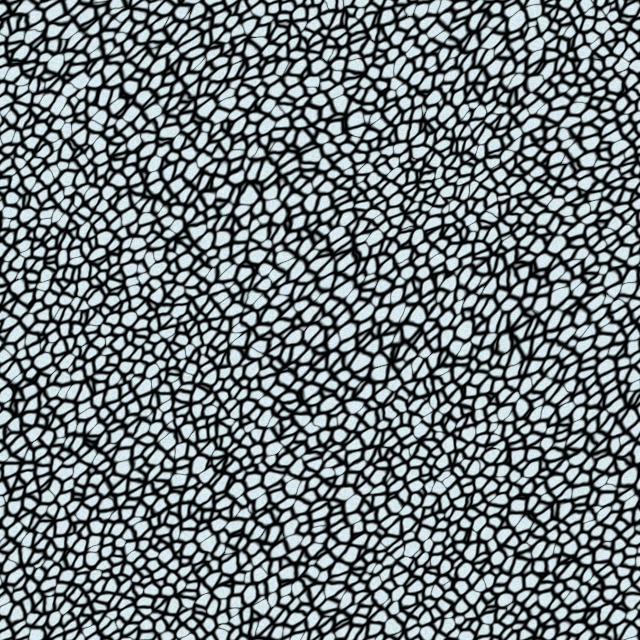
Give the GLSL for this texture, as a Shadertoy shader.

```glsl
// Pale, soft-edged, slanted pebble cells packed tightly on black.

const float DENSITY    = 53.0;   // cells across the canvas
const float SLANT      = 0.72;   // direction of the long axis, radians
const float STRETCH    = 1.2;    // lengthening along the slant
const float JITTER     = 0.92;   // scatter of the cell sites
const float SIZE_RANGE = 0.4;    // spread of the cell weights
const float ROUNDING   = 14.0;   // lower is rounder
const float JOIN_SHARE = 0.14;   // share of borders that are half closed
const float JOIN_DEPTH = 0.13;   // how far those borders close
const float EDGE_START = 0.015;  // border distance where the light begins
const float EDGE_END   = 0.255;  // border distance of full light
const float GRAIN      = 0.11;   // strength of the fine speckle
const float GRAIN_RES  = 512.0;  // speckles across the canvas
const vec3  GAP_COLOR    = vec3(0.005, 0.012, 0.014);
const vec3  PEBBLE_COLOR = vec3(0.845, 0.915, 0.935);

float hash(vec2 p) {
    return fract(sin(dot(p, vec2(127.1, 311.7))) * 43758.5);
}

vec2 hash2(vec2 p) {
    return vec2(hash(p), hash(p + vec2(37.3, 91.7)));
}

float noise(vec2 p) {
    vec2 i = floor(p);
    vec2 f = fract(p);
    f = f * f * (3.0 - 2.0 * f);
    return mix(mix(hash(i), hash(i + vec2(1.0, 0.0)), f.x),
               mix(hash(i + vec2(0.0, 1.0)), hash(i + 1.0), f.x), f.y);
}

vec2 warp(vec2 p) {
    return vec2(noise(p), noise(p + 53.0)) - 0.5;
}

// Cell site in xy, weight in z.
vec3 site(vec2 id) {
    float size = hash(id + 17.9);
    return vec3(id + 0.5 + JITTER * (hash2(id) - 0.5), SIZE_RANGE * size * size);
}

float power(vec2 p, vec3 s) {
    vec2 d = p - s.xy;
    return dot(d, d) - s.z;
}

// Rounded distance to the border of the weighted Voronoi cell around p.
float borderDistance(vec2 p) {
    vec2 base = floor(p);
    vec2 ownId = base;
    vec3 own = vec3(0.0);
    float ownPower = 1e4;
    for (int y = -2; y <= 2; y++)
    for (int x = -2; x <= 2; x++) {
        vec2 id = base + vec2(x, y);
        vec3 s = site(id);
        float d = power(p, s);
        if (d < ownPower) {
            ownPower = d;
            own = s;
            ownId = id;
        }
    }

    float sum = 0.0;
    for (int y = -2; y <= 2; y++)
    for (int x = -2; x <= 2; x++) {
        vec2 id = base + vec2(x, y);
        if (id == ownId) continue;
        vec3 s = site(id);
        float edge = (power(p, s) - ownPower) / (2.0 * max(length(s.xy - own.xy), 0.05));
        // The sum of both ids gives the same join on either side.
        float joined = step(hash(id + ownId + 7.3), JOIN_SHARE);
        sum += exp(-ROUNDING * (edge + JOIN_DEPTH * joined));
    }
    return -log(max(sum, 1e-6)) / ROUNDING;
}

void mainImage(out vec4 fragColor, in vec2 fragCoord) {
    vec2 uv = fragCoord / iResolution.y;

    // Bend the flow gently, then turn and stretch it along the slant.
    vec2 p = uv + 0.03 * warp(uv * 5.0);
    float c = cos(SLANT);
    float s = sin(SLANT);
    p = vec2(c * p.x + s * p.y, c * p.y - s * p.x);
    p *= DENSITY * vec2(1.0 / STRETCH, STRETCH);
    p += 0.14 * warp(p * 2.3);

    // Soft pebbles
    float light = smoothstep(EDGE_START, EDGE_END, borderDistance(p));

    // Fine speckle, strongest on the pebbles
    float speckle = 0.6 * hash(floor(uv * GRAIN_RES)) + 0.4 * noise(uv * GRAIN_RES * 0.6) - 0.5;
    light *= 1.0 + GRAIN * speckle;

    fragColor = vec4(mix(GAP_COLOR, PEBBLE_COLOR, light), 1.0);
}
```
